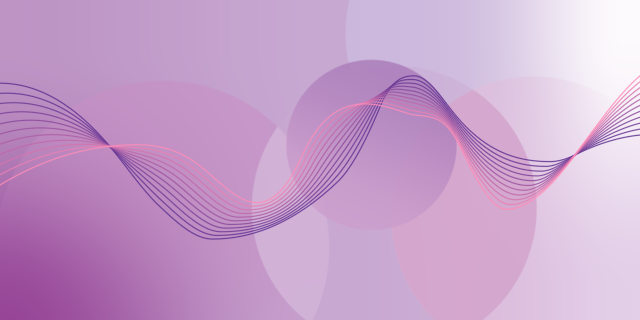
Reproduce this background procedurally as a Shadertoy shader.

```glsl
// Violet gradient with translucent discs and a twisting ribbon of fine lines.

// Backdrop colours
const vec3 PLUM = vec3(0.59, 0.27, 0.59);
const vec3 MAUVE = vec3(0.74, 0.58, 0.77);
const vec3 LILAC = vec3(0.78, 0.66, 0.82);
const vec3 PALE = vec3(0.89, 0.81, 0.91);
const vec3 WHITE = vec3(0.99, 0.98, 0.99);

// Disc colours
const vec3 ROSE = vec3(0.78, 0.56, 0.77);
const vec3 MIST = vec3(0.84, 0.73, 0.86);
const vec3 ORCHID = vec3(0.79, 0.66, 0.82);
const vec3 PINK_HAZE = vec3(0.88, 0.74, 0.86);
const vec3 PINK_LENS = vec3(0.82, 0.61, 0.78);
const vec3 LAVENDER = vec3(0.80, 0.73, 0.87);
const vec3 DUSK = vec3(0.67, 0.49, 0.73);
const vec3 BLUSH = vec3(0.80, 0.62, 0.80);

// Discs: centre x, centre y, radius, in canvas heights
const vec3 LEFT_DISC = vec3(0.508, 0.227, 0.521);
const vec3 MIDDLE_DISC = vec3(1.232, 0.349, 0.445);
const vec3 SMALL_DISC = vec3(1.161, 0.547, 0.266);
const vec3 TOP_DISC = vec3(1.536, 0.896, 0.456);
const vec3 RIGHT_DISC = vec3(1.667, 0.318, 0.443);

// Ribbon
const int LINES = 11;
const float HALF_WIDTH = 0.0018;
const vec3 VIOLET_LINE = vec3(0.37, 0.19, 0.57);
const vec3 PINK_LINE = vec3(1.00, 0.55, 0.72);

// Spline knots of the two ribbon borders: x, height, slope
const int KNOTS = 11;
const vec3 VIOLET_EDGE[KNOTS] = vec3[KNOTS](
    vec3(0.0, 0.740, 0.0), vec3(0.346, 0.539, -1.2), vec3(0.495, 0.359, -0.95),
    vec3(0.664, 0.253, 0.0), vec3(1.055, 0.432, 0.95), vec3(1.188, 0.667, 2.4),
    vec3(1.294, 0.763, 0.0), vec3(1.432, 0.630, -1.15), vec3(1.719, 0.495, 0.0),
    vec3(1.797, 0.516, 0.5), vec3(2.0, 0.578, 0.1));
const vec3 PINK_EDGE[KNOTS] = vec3[KNOTS](
    vec3(0.0, 0.422, 0.6), vec3(0.346, 0.543, 0.1), vec3(0.599, 0.500, -0.65),
    vec3(0.802, 0.367, 0.0), vec3(0.940, 0.505, 2.2), vec3(1.107, 0.672, 0.2),
    vec3(1.273, 0.646, -0.33), vec3(1.432, 0.552, -2.0), vec3(1.583, 0.346, 0.0),
    vec3(1.797, 0.516, 1.35), vec3(2.0, 0.763, 0.85));

// Smooth coverage of a disc
float discMask(vec2 p, vec3 disc, float pixel) {
    return smoothstep(pixel, -pixel, length(p - disc.xy) - disc.z);
}

// Height and slope at x of the line that lies a fraction t across the ribbon
vec2 ribbonLine(float x, float t) {
    vec3 a = mix(VIOLET_EDGE[0], PINK_EDGE[0], t);
    vec3 b = a;
    for (int i = 1; i < KNOTS; i++) {
        b = mix(VIOLET_EDGE[i], PINK_EDGE[i], t);
        if (x < b.x || i == KNOTS - 1) break;
        a = b;
    }
    // Cubic Hermite segment
    float span = b.x - a.x;
    float s = clamp((x - a.x) / span, 0.0, 1.0);
    float rise = b.y - a.y;
    float c2 = 3.0 * rise - span * (2.0 * a.z + b.z);
    float c3 = span * (a.z + b.z) - 2.0 * rise;
    float height = a.y + s * (span * a.z + s * (c2 + s * c3));
    float slope = a.z + s * (2.0 * c2 + 3.0 * s * c3) / span;
    return vec2(height, slope);
}

vec3 backdrop(vec2 p) {
    vec3 left = mix(PLUM, MAUVE, smoothstep(-0.05, 0.85, p.y));
    vec3 right = mix(PALE, WHITE, smoothstep(0.1, 0.9, p.y));
    vec3 color = mix(left, LILAC, smoothstep(0.0, 1.05, p.x));
    return mix(color, right, smoothstep(1.1, 1.95, p.x));
}

vec3 addDiscs(vec3 color, vec2 p, float pixel) {
    float leftMask = discMask(p, LEFT_DISC, pixel);
    float middleMask = discMask(p, MIDDLE_DISC, pixel);
    float rightMask = discMask(p, RIGHT_DISC, pixel);
    float topMask = discMask(p, TOP_DISC, pixel);
    float smallMask = discMask(p, SMALL_DISC, pixel);

    float leftFade = smoothstep(0.15, 0.95, p.x * 0.6 + p.y);
    float rightFade = 1.0 - smoothstep(1.4, 2.0, p.x);
    float topFade = (1.0 - smoothstep(1.25, 1.95, p.x)) * smoothstep(0.3, 0.8, p.y);

    color = mix(color, LAVENDER, 0.85 * topMask * topFade);
    color = mix(color, ROSE, 0.6 * leftMask * leftFade);
    color = mix(color, ORCHID, 0.45 * middleMask);
    color = mix(color, MIST, 0.65 * leftMask * middleMask);
    color = mix(color, PINK_HAZE, 0.65 * rightMask * rightFade);
    color = mix(color, PINK_LENS, 0.6 * rightMask * middleMask);

    // Small disc, dark at the top right and rosy at the lower left
    float shade = smoothstep(-0.25, 0.25, dot(p - SMALL_DISC.xy, vec2(0.4, 0.9)));
    return mix(color, mix(BLUSH, DUSK, shade), 0.85 * smallMask);
}

vec3 addRibbon(vec3 color, vec2 p, float pixel) {
    for (int i = 0; i < LINES; i++) {
        float t = float(i) / float(LINES - 1);
        vec2 line = ribbonLine(p.x, t);
        float d = abs(p.y - line.x) / sqrt(1.0 + line.y * line.y);
        float ink = smoothstep(0.75 * pixel, -0.75 * pixel, d - HALF_WIDTH);
        color = mix(color, mix(VIOLET_LINE, PINK_LINE, pow(t, 1.4)), 0.9 * ink);
    }
    return color;
}

void mainImage(out vec4 fragColor, in vec2 fragCoord) {
    float pixel = 1.0 / iResolution.y;
    vec2 p = fragCoord * pixel;
    vec3 color = addDiscs(backdrop(p), p, pixel);
    fragColor = vec4(addRibbon(color, p, pixel), 1.0);
}
```
